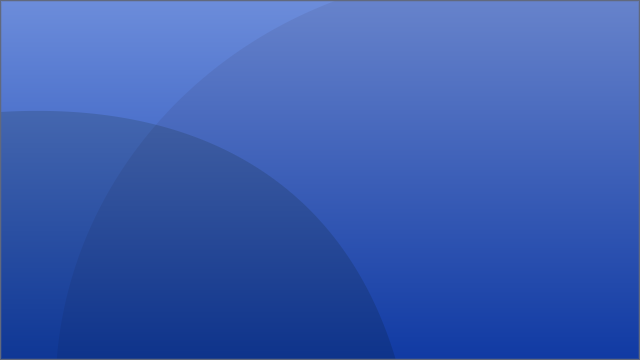
Write a Shadertoy shader that draws this background.

```glsl
// Blue backdrop: a vertical gradient darkened by two large overlapping
// ellipses that run off the canvas, closed by a thin grey frame.
// Each ellipse is a soft-edged mask that multiplies the colour below it.

const vec3 SKY_TOP = vec3(0.425, 0.552, 0.857);
const vec3 SKY_BOTTOM = vec3(0.066, 0.244, 0.687);
const vec3 LARGE_TINT = vec3(0.95, 0.93, 0.93);
const vec3 HILL_TINT = vec3(0.855, 0.88, 0.852);
const vec3 FRAME_COLOR = vec3(0.38, 0.41, 0.49);
const float FRAME_WIDTH = 1.0 / 288.0;

// Approximate signed distance to a rotated ellipse, negative inside
float ellipseDistance(vec2 p, vec2 center, vec2 radii, float angle) {
    float c = cos(angle), s = sin(angle);
    vec2 d = p - center;
    vec2 q = vec2(c * d.x + s * d.y, c * d.y - s * d.x) / radii;
    float k = length(q);
    return (k - 1.0) * k / max(length(q / radii), 1e-4);
}

// Distance inward from the nearest canvas side
float sideDistance(vec2 p, vec2 size) {
    vec2 d = min(p, size - p);
    return min(d.x, d.y);
}

// Coverage of a shape, smoothed across one pixel
float coverage(float dist, float pixel) {
    return clamp(0.5 - dist / pixel, 0.0, 1.0);
}

vec3 shade(vec3 color, vec3 tint, float mask) {
    return color * mix(vec3(1.0), tint, mask);
}

void mainImage(out vec4 fragColor, in vec2 fragCoord) {
    // Canvas height is one unit
    float pixel = 1.0 / iResolution.y;
    vec2 p = fragCoord * pixel;
    vec2 size = iResolution.xy * pixel;
    float aspectScale = size.x / (16.0 / 9.0);
    vec2 s = vec2(p.x / aspectScale, p.y);

    vec3 color = mix(SKY_BOTTOM, SKY_TOP, p.y);

    // Large ellipse on the right, then the tilted hill at lower left
    float large = ellipseDistance(s, vec2(1.3889, -0.0845), vec2(1.2347, 1.1653), 0.0);
    float hill = ellipseDistance(s, vec2(-1.9282, -2.6507), vec2(1.8734, 4.147), -0.7253);
    color = shade(color, LARGE_TINT, coverage(large, pixel));
    color = shade(color, HILL_TINT, coverage(hill, pixel));

    // Thin frame
    float frame = coverage(sideDistance(p, size) - FRAME_WIDTH, pixel);
    color = mix(color, FRAME_COLOR, frame);

    fragColor = vec4(color, 1.0);
}
```
